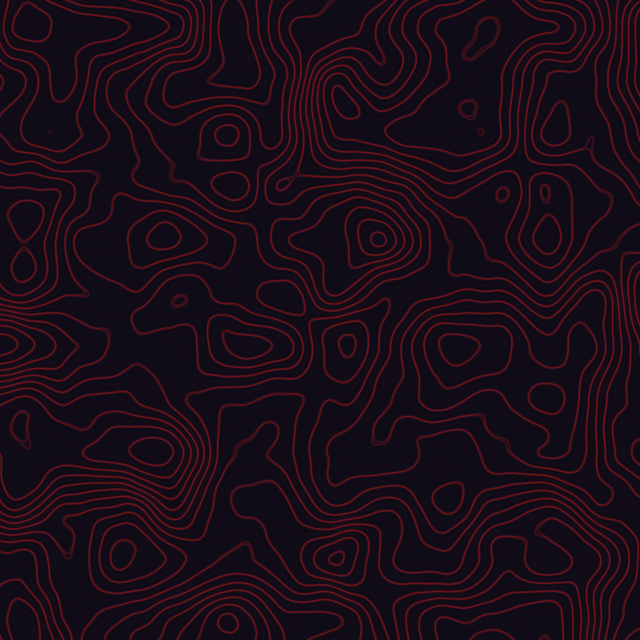
This pattern is drawn by a Shadertoy shader. Its source:

```glsl
const vec3 NIGHT = vec3(0.058, 0.048, 0.095);
const vec3 EMBER = vec3(0.435, 0.075, 0.105);

const float BASE_FREQUENCY = 6.0;
const float LEVELS = 13.0;        // contour levels per unit of height
const float LINE_WIDTH = 0.0028;  // half width, in canvas units
const float PAIR_GAP = 0.04;      // height between twin strokes, in levels
const float FAINT = 0.06;         // strength of the intermediate contours

float hash(vec2 cell) {
    return fract(sin(dot(cell, vec2(127.1, 311.7))) * 43758.5453);
}

float valueNoise(vec2 p) {
    vec2 cell = floor(p);
    vec2 f = fract(p);
    vec2 u = f * f * (3.0 - 2.0 * f);
    float low = mix(hash(cell), hash(cell + vec2(1.0, 0.0)), u.x);
    float high = mix(hash(cell + vec2(0.0, 1.0)), hash(cell + vec2(1.0, 1.0)), u.x);
    return mix(low, high, u.y);
}

// Terrain height measured in contour levels
float terrain(vec2 p) {
    float height = 0.0;
    float amplitude = 1.0;
    vec2 q = p * BASE_FREQUENCY + vec2(3.7, 8.2);
    for (int octave = 0; octave < 3; octave++) {
        height += amplitude * valueNoise(q);
        q = q * 2.0 + vec2(17.3, 9.1);
        amplitude *= 0.36 - 0.16 * float(octave);
    }
    return height * LEVELS;
}

// Steepness in levels per canvas unit, by central differences
float steepness(vec2 p) {
    vec2 e = vec2(0.001, 0.0);
    vec2 slope = vec2(terrain(p + e.xy) - terrain(p - e.xy),
                      terrain(p + e.yx) - terrain(p - e.yx));
    return max(length(slope) / (2.0 * e.x), 0.001);
}

// Soft stroke along every whole level shifted by offset
float contour(float height, float slope, float offset, float width) {
    float toLevel = abs(fract(height - offset + 0.5) - 0.5);
    return 1.0 - smoothstep(0.0, width, toLevel / slope);
}

void mainImage(out vec4 fragColor, in vec2 fragCoord) {
    vec2 p = fragCoord / iResolution.y;
    float height = terrain(p);
    float slope = steepness(p);

    // Twin strokes merge on steep ground and part on flat ground
    float lines = 0.5 * contour(height, slope, -0.5 * PAIR_GAP, LINE_WIDTH)
                + 0.5 * contour(height, slope, 0.5 * PAIR_GAP, LINE_WIDTH);

    // Barely visible contours halfway between the levels
    float halfway = FAINT * contour(height, slope, 0.5, LINE_WIDTH);

    fragColor = vec4(mix(NIGHT, EMBER, max(lines, halfway)), 1.0);
}
```
